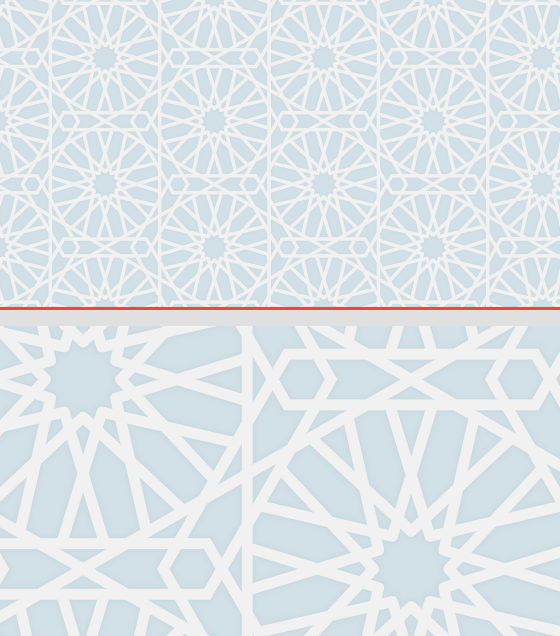
Top, the full canvas; bottom, a detail of the centre.
This pattern is drawn by a WebGL 1 fragment shader. Its source:

```glsl
precision highp float;
// Hexagonal lattice of twelve-petal rosettes in pale strapwork, with a red strip along the bottom.

uniform vec2 u_resolution;

const float PI = 3.14159265;

vec2 polar(float radius, float angle) {
  return radius * vec2(cos(angle), sin(angle));
}

float segmentDistance(vec2 p, vec2 a, vec2 b) {
  vec2 ab = b - a;
  return length(p - a - ab * clamp(dot(p - a, ab) / dot(ab, ab), 0.0, 1.0));
}

// Offset from the nearest rosette centre; neighbouring centres are one unit apart.
vec2 nearestCentre(vec2 p) {
  vec2 period = vec2(sqrt(3.0), 1.0);
  vec2 a = mod(p + 0.5 * period, period) - 0.5 * period;
  vec2 b = mod(p, period) - 0.5 * period;
  return dot(a, a) < dot(b, b) ? a : b;
}

// Two crossed hexagons; clipped by the cell they also form the small linking hexagons.
float frameDistance(vec2 p) {
  float d = 1.0;
  for (int i = 0; i < 6; i++) {
    vec2 normal = polar(1.0, float(i) * PI / 6.0);
    d = min(d, abs(abs(dot(p, normal)) - 0.433));
  }
  return d;
}

// Petal sides and central star, folded into one half of a twelfth.
float rosetteDistance(vec2 p) {
  float angle = abs(mod(atan(p.y, p.x) + PI / 12.0, PI / 6.0) - PI / 12.0);
  vec2 q = polar(length(p), angle);
  vec2 shoulder = vec2(0.433, 0.0567);
  vec2 crossing = vec2(0.248, 0.0);
  vec2 starTip = polar(0.137, PI / 12.0);
  vec2 starNotch = vec2(0.0993, 0.0);
  float d = segmentDistance(q, shoulder, crossing);
  d = min(d, segmentDistance(q, crossing, starTip));
  return min(d, segmentDistance(q, starTip, starNotch));
}

void main() {
  float spacing = 0.2255;
  vec2 p = (gl_FragCoord.xy / u_resolution.x - vec2(0.3828, 0.3372)) / spacing;
  float pixel = 1.0 / (u_resolution.x * spacing);

  vec2 cell = nearestCentre(p);
  float edge = min(frameDistance(cell), rosetteDistance(cell)) - 0.0145;

  // Blue ground with a faint shadow beside the straps
  vec3 ground = vec3(0.82, 0.88, 0.905) - 0.03 * exp(-max(edge, 0.0) / 0.008);
  float strap = 1.0 - smoothstep(-0.7 * pixel, 0.7 * pixel, edge);
  vec3 color = mix(ground, vec3(0.945), strap);

  // Bottom strip
  float height = gl_FragCoord.y / u_resolution.y;
  float blur = 0.5 / u_resolution.y;
  float strip = 1.0 - smoothstep(0.0102 - blur, 0.0102 + blur, height);
  color = mix(color, vec3(0.90, 0.29, 0.22), strip);

  gl_FragColor = vec4(color, 1.0);
}
```
